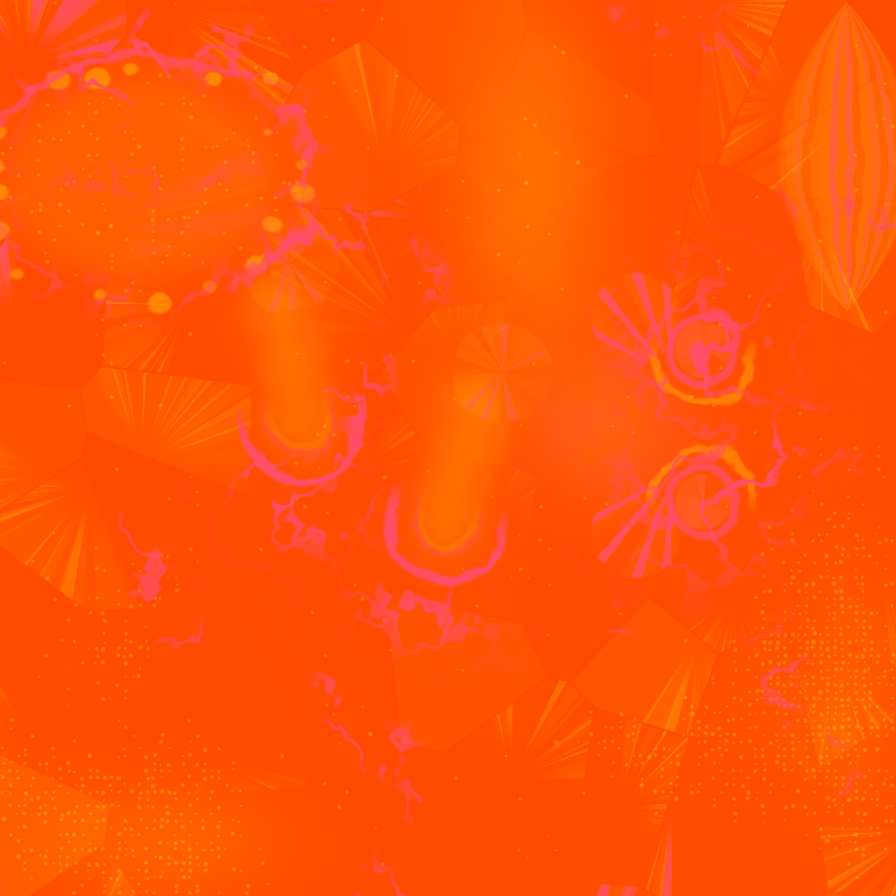
Reproduce this background procedurally as a three.js fragment shader.

```glsl
#define BASE vec3(1.0, 0.292, 0.0)
#define AMBER vec3(1.0, 0.56, 0.02)
#define PINK vec3(1.0, 0.31, 0.40)
#define FAN_SCALE 6.5
#define FAN_STRIPS 9.0
#define SPECK_SCALE 125.0
#define WISP_SCALE 34.0
#define SOFT 0.0025

varying vec2 vUv;

float hash(vec2 p) { return fract(sin(dot(p, vec2(127.1, 311.7))) * 4375.85); }
vec2 hash2(vec2 p) { return vec2(hash(p), hash(p + 17.3)); }
mat2 turn(float a) { return mat2(cos(a), -sin(a), sin(a), cos(a)); }
float spot(vec2 p, vec2 size) { p /= size; return exp(-dot(p, p)); }
float disc(float d, float r) { return 1.0 - smoothstep(r - SOFT, r + SOFT, d); }

// Layered, bent sines, roughly -1 to 1
float waves(vec2 p) {
  float sum = 0.0, gain = 0.5;
  for (int i = 0; i < 5; i++) {
    sum += gain * sin(p.x + 1.7 * sin(p.y));
    p = mat2(1.3, 1.1, -1.1, 1.3) * p + 2.3;
    gain *= 0.6;
  }
  return sum;
}

// Random flat bands with narrow blends between them
float strips(float x, float seed) {
  float i = floor(x);
  return mix(hash(vec2(i, seed)), hash(vec2(i + 1.0, seed)), smoothstep(0.7, 1.0, fract(x)));
}

float line(float d, float width) { return 1.0 - smoothstep(width * 0.4, width + SOFT, abs(d)); }

// All layers below return (amber, pink) amounts.

// Cellular patches filled with streaks radiating from a hub
vec2 fans(vec2 p) {
  vec2 g = p * FAN_SCALE, id = vec2(0.0), site = vec2(0.0);
  float d1 = 9.0, d2 = 9.0;
  for (int y = -1; y <= 1; y++)
    for (int x = -1; x <= 1; x++) {
      vec2 cell = floor(g) + vec2(float(x), float(y));
      vec2 point = cell + hash2(cell);
      float d = length(g - point);
      if (d < d1) { d2 = d1; d1 = d; id = cell; site = point; }
      else d2 = min(d2, d);
    }
  float seed = floor(hash(id + 3.1) * 90.0);
  vec2 v = turn(seed) * (g - site - 0.7 * (hash2(id + 5.0) - 0.5));
  float angle = atan(v.y, v.x);
  float sector = 1.0 - smoothstep(1.0, 1.08, abs(angle));
  float reach = smoothstep(0.08, 0.5, length(v)) * smoothstep(0.0, 0.025, d2 - d1);
  float amount = sector * reach * step(0.35, hash(id + 8.0));
  float broad = strips(angle * FAN_STRIPS, seed);
  float fine = strips(angle * FAN_STRIPS * 3.0, seed + 4.0);
  float rosy = step(0.76, hash(id + 11.0));
  float tint = 0.22 * pow(hash(id + 2.0), 3.0) * smoothstep(0.0, 0.025, d2 - d1);
  return vec2(tint + amount * (0.24 * broad + 0.4 * smoothstep(0.75, 0.95, fine)),
              amount * rosy * smoothstep(0.62, 0.8, broad) * 0.85);
}

float specks(vec2 p, float density) {
  vec2 g = p * SPECK_SCALE, id = floor(g);
  float d = length(fract(g) - 0.5 - 0.4 * (hash2(id) - 0.5));
  float r = 0.12 + 0.18 * hash(id + 6.0);
  return (1.0 - smoothstep(r - 0.1, r + 0.12, d)) * step(hash(id + 9.0), density);
}

// Glowing capsule with a ragged hem and a streaked crown
vec2 pod(vec2 q, float ragged, float wisp) {
  float d = length(vec2(q.x, max(abs(q.y) - 0.065, 0.0))) + 0.006 * ragged;
  float hem = 1.0 - smoothstep(-0.07, -0.025, q.y);
  vec2 v = q - vec2(0.02, 0.115);
  float crown = disc(length(v) + 0.004 * ragged, 0.055);
  float rays = strips(atan(v.x, -v.y) * 5.0, 2.0);
  float knots = spot(q + vec2(0.0, 0.17), vec2(0.075, 0.04));
  return vec2(0.5 * exp(-d * d / 0.0016) + 0.25 * crown * rays + 0.25 * hem * line(d - 0.03, 0.004),
              hem * line(d - 0.063, 0.006 + 0.004 * ragged) + 0.35 * hem * line(d - 0.036, 0.003)
              + wisp * knots + crown * smoothstep(0.75, 0.9, rays) * 0.4);
}

// Ring with a pinwheel inside and streaks beside it
vec2 eyelet(vec2 q, float ragged, float wisp) {
  float d = length(q), angle = atan(q.y, q.x);
  float wheel = strips(angle * 2.2, 7.0) * disc(d, 0.031);
  vec2 v = q - vec2(-0.035, -0.03);
  float side = disc(length(q - vec2(-0.075, 0.035)), 0.05);
  float rays = strips(atan(v.x, v.y) * 11.0, 12.0);
  float brow = line(d - 0.058 + 0.008 * ragged, 0.006) * (1.0 - smoothstep(-0.02, 0.02, q.y));
  return vec2(0.35 * wheel + 0.7 * brow + 0.3 * side * rays,
              0.35 * wheel + 0.8 * line(d - 0.037 + 0.004 * ragged, 0.005)
              + side * smoothstep(0.5, 0.7, rays) * 0.8 + wisp * spot(q, vec2(0.085)));
}

void main() {
  vec2 p = vUv;
  float ragged = waves(p * 45.0), cloud = waves(p * 7.0);
  float wisp = 1.0 - smoothstep(0.05, 0.22, abs(waves(p * WISP_SCALE)));
  vec2 ink = fans(p);

  // Broad glow at the top, calm around it
  vec2 q = p - vec2(0.59, 0.79);
  ink *= 1.0 - 0.9 * spot(q, vec2(0.16, 0.2));
  ink.x += 0.5 * spot(q, vec2(0.085, 0.2)) * (1.0 + 0.12 * ragged);

  // Pair of leaning pods
  for (int i = 0; i < 2; i++) {
    float k = float(i);
    q = turn(mix(0.18, -0.25, k)) * (p - vec2(0.325, 0.59) - k * vec2(0.188, -0.112));
    ink *= 1.0 - 0.85 * spot(q, vec2(0.08, 0.14));
    ink += pod(q, ragged, wisp);
  }

  // Mirrored eyelets on a rosy wash
  q = vec2(p.x - 0.785, abs(p.y - 0.525) - 0.085);
  ink += eyelet(q, ragged, wisp);
  ink += vec2(0.3, 0.2 + 0.15 * ragged) * spot(p - vec2(0.68, 0.525), vec2(0.08, 0.08));

  // Oval with a broken rim, a midrib and blobs around it
  vec2 radii = vec2(0.19, 0.135);
  q = p - vec2(0.16, 0.8);
  float oval = length(q / radii);
  ink *= 1.0 - 0.8 * (1.0 - smoothstep(0.8, 1.05, oval));
  ink.x += 0.27 * (1.0 - smoothstep(0.6, 1.05, oval));
  ink.y += line((oval - 1.0) * 0.13 + 0.01 * ragged, 0.005) * smoothstep(-0.3, 0.3, cloud) * 0.8;
  ink.y += wisp * 0.5 * (exp(-pow((oval - 1.0) * 6.0, 2.0)) + spot(q, vec2(0.14, 0.018)));
  for (int i = 0; i < 18; i++) {
    float k = float(i);
    float a = k * 0.349 + 0.3 * hash(vec2(k, 1.0));
    vec2 centre = radii * (0.82 + 0.3 * hash(vec2(k, 2.0))) * vec2(cos(a), sin(a));
    float d = length((q - centre) * vec2(0.8, 1.0)) + 0.003 * ragged;
    ink.x += 0.75 * disc(d, 0.005 + 0.007 * hash(vec2(k, 3.0)));
  }

  // Upright lens of bowed strands
  q = p - vec2(0.945, 0.825);
  float u = q.x / max(0.075 * (1.0 - q.y * q.y / 0.03), 0.001);
  float lens = (1.0 - smoothstep(0.95, 1.05, abs(u))) * disc(abs(q.y), 0.172);
  float strand = strips(u * 8.0 + 0.4 * ragged, 5.0);
  ink += lens * vec2(0.2 + 0.3 * strand, 0.55 * smoothstep(0.78, 0.95, strand));

  // Scattered wisps, grain and low glows
  float low = 1.0 - smoothstep(0.2, 0.45, p.y);
  float grainy = low * smoothstep(0.15, 0.7, cloud) + spot(p - vec2(0.93, 0.3), vec2(0.06, 0.14));
  ink.y += 0.75 * wisp * smoothstep(0.5, 0.85, waves(p * 11.0 + 4.0));
  ink.x += 0.3 * spot(p - vec2(0.19, 0.06), vec2(0.12, 0.06)) + 0.22 * spot(p - vec2(0.95, 0.22), vec2(0.06, 0.14));
  ink.x += 0.55 * specks(p, 0.015 + 0.5 * grainy + 0.12 * (1.0 - smoothstep(0.8, 1.0, oval)));

  ink = clamp(ink, 0.0, 1.0);
  gl_FragColor = vec4(mix(mix(BASE, AMBER, ink.x), PINK, ink.y), 1.0);
}
```
